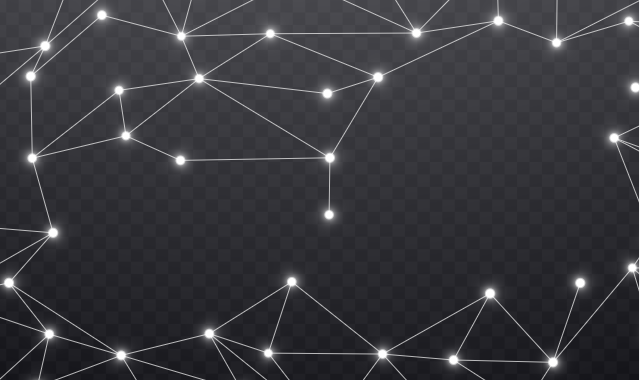
A Shadertoy shader for this background:

```glsl
// Glowing nodes joined by thin lines over a dark, faintly checkered gradient.

vec3 hash3(vec2 p) {
    vec3 q = fract(vec3(p.xyx) * vec3(0.1031, 0.1030, 0.0973));
    q += dot(q, q.yxz + 33.33);
    return fract((q.xxy + q.yzz) * q.zyx);
}

float segmentDistance(vec2 p, vec2 a, vec2 b) {
    vec2 ap = p - a, ab = b - a;
    return length(ap - ab * clamp(dot(ap, ab) / dot(ab, ab), 0.0, 1.0));
}

// Jittered node of a grid cell: xy = canvas position, z = 1 if it exists
vec3 networkNode(vec2 cell, vec2 cellSize) {
    vec3 h = hash3(cell + 17.0);
    vec2 pos = (cell + 0.1 + 0.8 * h.xy) * cellSize;

    // Two open clearings keep the network sparse
    float upperClearing = length((pos - vec2(1.23, 0.58)) / vec2(0.35, 0.23));
    float lowerClearing = length((pos - vec2(0.48, 0.33)) / vec2(0.33, 0.09));
    float present = step(1.0, min(upperClearing, lowerClearing)) * step(0.06, h.z);
    return vec3(pos, present);
}

// Distance to a link, or far away when either end is missing
float linkDistance(vec2 p, vec3 a, vec3 b) {
    return a.z * b.z > 0.5 ? segmentDistance(p, a.xy, b.xy) : 1e3;
}

void mainImage(out vec4 fragColor, in vec2 fragCoord) {
    vec2 uv = fragCoord / iResolution.y;
    float pixel = 1.0 / iResolution.y;
    float aspect = iResolution.x / iResolution.y;

    // Vertical gradient, darker to the sides, with soft-edged checker squares
    vec2 wave = abs(fract(uv * 15.25) - 0.5) - 0.25;
    vec2 square = clamp(wave / (15.25 * pixel), -0.5, 0.5) * 2.0;
    float side = 2.0 * uv.x / aspect - 1.0;
    float shade = mix(0.112, 0.284, uv.y) - 0.025 * side * side;
    shade += 0.011 * square.x * square.y;
    vec3 color = vec3(shade, shade, shade + 0.02);

    // Nearest link, nearest node disc and summed glow; wide cells favour shallow links
    vec2 cellSize = vec2(0.225, 0.165);
    float lineDist = 1e3, discDist = 1e3, glow = 0.0;
    for (int y = -1; y <= 1; y++) {
        for (int x = -1; x <= 1; x++) {
            vec2 cell = floor(uv / cellSize) + vec2(x, y);
            vec3 here = networkNode(cell, cellSize);
            vec3 right = networkNode(cell + vec2(1, 0), cellSize);
            vec3 above = networkNode(cell + vec2(0, 1), cellSize);
            vec3 corner = networkNode(cell + 1.0, cellSize);
            vec3 chance = hash3(cell + 71.0);

            if (chance.x < 0.75) lineDist = min(lineDist, linkDistance(uv, here, right));
            if (chance.y < 0.6) lineDist = min(lineDist, linkDistance(uv, here, above));
            if (chance.z < 0.36) lineDist = min(lineDist, linkDistance(uv, here, corner));
            else if (chance.z < 0.78) lineDist = min(lineDist, linkDistance(uv, right, above));

            if (here.z > 0.5) {
                float radius = mix(0.0105, 0.0125, chance.x);
                float d = length(uv - here.xy) - radius;
                discDist = min(discDist, d);
                glow += 0.55 * exp(-max(d, 0.0) / 0.01);
            }
        }
    }

    // Thin lines, then halos, then solid white discs
    float line = clamp(0.5 + (0.0013 - lineDist) / pixel, 0.0, 1.0);
    color = mix(color, vec3(0.93), 0.76 * line);
    color = mix(color, vec3(1.0), min(glow, 1.0));
    float softness = max(pixel, 0.005);
    color = mix(color, vec3(1.0), clamp(0.5 - discDist / softness, 0.0, 1.0));

    // Pale hairline along the right border
    float border = clamp(0.5 + (uv.x - aspect + 0.0025) / pixel, 0.0, 1.0);
    fragColor = vec4(mix(color, vec3(1.0), border), 1.0);
}
```
